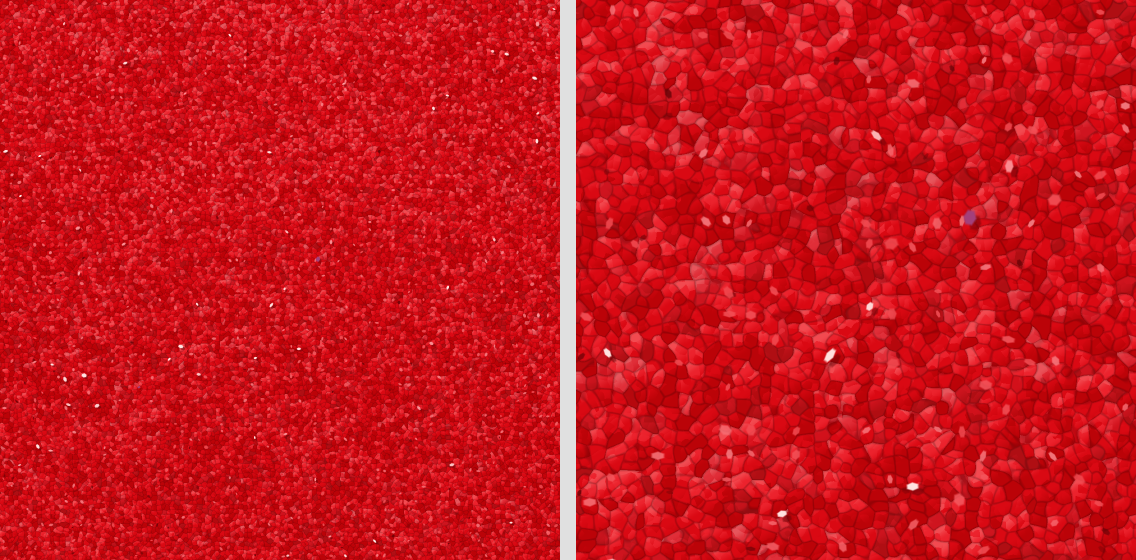
Left: the whole. Right: its middle third, enlarged.
This texture is drawn by a WebGL 2 fragment shader. Its source:

```glsl
#version 300 es
precision highp float;

uniform vec2 u_resolution;
out vec4 fragColor;

// Colours
const vec3 DEEP_RED = vec3(0.735, 0.010, 0.030);
const vec3 RED = vec3(0.855, 0.035, 0.075);
const vec3 LIGHT_RED = vec3(0.925, 0.135, 0.175);
const vec3 ROSE = vec3(0.950, 0.290, 0.315);
const vec3 PALE_PINK = vec3(0.980, 0.540, 0.560);
const vec3 GLINT = vec3(1.000, 0.890, 0.880);
const vec3 VIOLET = vec3(0.640, 0.250, 0.480);
const vec3 PIT = vec3(0.400, 0.010, 0.025);
const vec3 DUST = vec3(-0.045, 0.045, 0.045);

// Grain sizes, as cells across the canvas
const float GRAIN_CELLS = 122.0;
const float FACET_CELLS = 205.0;
const float CHIP_CELLS = 72.0;
const float PIT_CELLS = 58.0;
const float GLINT_CELLS = 38.0;

// Shading
const float GAP_SHADE = 0.80;
const float GAP_WIDTH = 0.24;
const float RELIEF = 0.30;
const float FACET_CONTRAST = 0.36;
const float HEIGHT_FADE = 0.12;
const vec2 LIGHT_DIR = vec2(-0.55, 0.83);
const int SAMPLES = 2;

struct Grain {
    float edge;    // 0 on the border with the next grain
    vec2 offset;   // position relative to the grain centre
    vec3 rnd;
};

vec3 hash3(vec2 cell, float seed) {
    uvec3 v = uvec3(ivec3(vec3(cell, seed)));
    v = v * 1664525u + 1013904223u;
    v.x += v.y * v.z; v.y += v.z * v.x; v.z += v.x * v.y;
    v ^= v >> 16u;
    v.x += v.y * v.z; v.y += v.z * v.x; v.z += v.x * v.y;
    return vec3(v >> 8u) / 16777216.0;
}

vec2 rotate(vec2 p, float angle) {
    float c = cos(angle), s = sin(angle);
    return vec2(c * p.x - s * p.y, s * p.x + c * p.y);
}

// Cellular noise whose cells are stretched in random directions
Grain nearestGrain(vec2 p, float seed) {
    vec2 base = floor(p);
    float first = 9.0, second = 9.0;
    Grain grain = Grain(0.0, vec2(0.0), vec3(0.0));
    for (int y = -1; y <= 1; y++) {
        for (int x = -1; x <= 1; x++) {
            vec2 cell = base + vec2(x, y);
            vec3 rnd = hash3(cell, seed);
            vec3 shape = hash3(cell, seed + 50.0);
            vec2 offset = p - cell - 0.5 - 0.85 * (rnd.xy - 0.5);
            float stretch = mix(1.0, 1.45, shape.y);
            float d = length(rotate(offset, shape.x * 6.2832) * vec2(1.0 / stretch, stretch));
            d *= mix(0.85, 1.25, shape.z);
            if (d < first) {
                second = first;
                first = d;
                grain.offset = offset;
                grain.rnd = vec3(shape.z, rnd.x, rnd.z);
            } else {
                second = min(second, d);
            }
        }
    }
    grain.edge = second - first;
    return grain;
}

// Sparse angular chips: x is coverage, y a random value per chip
vec2 scatterChips(vec2 p, float chance, float radius, float seed) {
    vec2 cell = floor(p);
    vec3 rnd = hash3(cell, seed);
    vec3 shape = hash3(cell, seed + 50.0);
    vec2 q = p - cell - 0.5 - (rnd.xy - 0.5) * (1.0 - 2.6 * radius);
    q = abs(rotate(q, shape.x * 6.2832));
    q.y *= mix(1.0, 1.9, shape.y);
    float d = max(q.x, 0.5 * q.x + q.y) / (radius * mix(0.55, 1.0, shape.z));
    return vec2(step(rnd.z, chance) * (1.0 - smoothstep(0.65, 1.1, d)), fract(rnd.z / chance));
}

float drift(vec2 p) {
    return sin(p.x * 9.0 + 2.0 * sin(p.y * 7.0)) * sin(p.y * 13.0 + 1.5 * sin(p.x * 11.0))
         + 0.6 * sin(p.x * 31.0 + p.y * 17.0) * sin(p.y * 37.0 - p.x * 12.0);
}

vec3 sand(vec2 p) {
    Grain grain = nearestGrain(p * GRAIN_CELLS, 1.0);
    Grain facet = nearestGrain(p * FACET_CELLS, 2.0);

    // Tone of the packed grains
    float tone = grain.rnd.z + FACET_CONTRAST * (facet.rnd.z - 0.5);
    tone += RELIEF * dot(grain.offset, LIGHT_DIR);
    tone += HEIGHT_FADE * (p.y - 0.5) + 0.05 * drift(p);
    vec3 color = mix(DEEP_RED, RED, smoothstep(0.10, 0.52, tone));
    color = mix(color, LIGHT_RED, smoothstep(0.62, 0.90, tone));
    color = mix(color, ROSE, smoothstep(0.92, 1.15, tone));
    color += DUST * smoothstep(0.80, 0.90, grain.rnd.y);
    color *= mix(GAP_SHADE, 1.0, smoothstep(0.0, GAP_WIDTH, grain.edge));

    // Dark pits, pale chips and bright glints
    vec2 pit = scatterChips(p * PIT_CELLS, 0.07, 0.20, 3.0);
    color = mix(color, PIT, pit.x * mix(0.3, 0.9, pit.y));
    vec2 chip = scatterChips(p * CHIP_CELLS, 0.14, 0.31, 4.0);
    vec3 chipColor = mix(ROSE, PALE_PINK, chip.y * chip.y);
    color = mix(color, chipColor, 0.85 * chip.x);
    vec2 shadow = scatterChips((p + vec2(-0.003, 0.003)) * GLINT_CELLS, 0.045, 0.19, 5.0);
    color = mix(color, PIT, 0.5 * shadow.x);
    vec2 glint = scatterChips(p * GLINT_CELLS, 0.045, 0.19, 5.0);
    vec3 glintColor = mix(PALE_PINK, GLINT, smoothstep(0.1, 0.7, glint.y));
    glintColor = mix(glintColor, VIOLET, step(0.94, glint.y));
    return mix(color, glintColor, glint.x);
}

void main() {
    vec3 sum = vec3(0.0);
    for (int i = 0; i < SAMPLES * SAMPLES; i++) {
        vec2 jitter = (vec2(i % SAMPLES, i / SAMPLES) + 0.5) / float(SAMPLES) - 0.5;
        sum += sand((gl_FragCoord.xy + jitter) / u_resolution.y);
    }
    fragColor = vec4(sum / float(SAMPLES * SAMPLES), 1.0);
}
```
